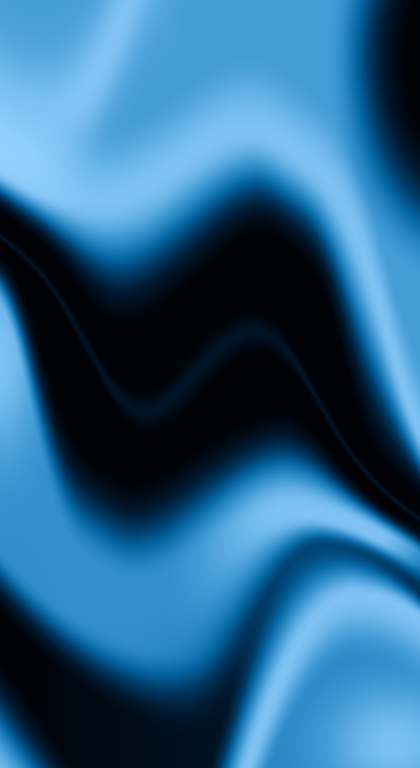
Reproduce this background procedurally as a WebGL 1 fragment shader.

```glsl
precision highp float;
// Soft blue silk folds around a dark S-shaped valley with a faint central thread.

#define RIDGE_TONE 0.96
#define BODY_TONE 0.73
#define UPPER_FADE 0.17
#define CREASE_GLOW 0.18
#define THREAD_TONE 0.15
#define THREAD_THIN 0.0035
#define THREAD_WIDE 0.022

uniform vec2 u_resolution;

const vec3 BLACK = vec3(0.0, 0.008, 0.025);
const vec3 NAVY = vec3(0.0, 0.10, 0.19);
const vec3 DEEP = vec3(0.0, 0.23, 0.40);
const vec3 OCEAN = vec3(0.02, 0.40, 0.64);
const vec3 AZURE = vec3(0.22, 0.58, 0.81);
const vec3 SKY = vec3(0.45, 0.73, 0.93);
const vec3 SHEEN = vec3(0.60, 0.83, 1.0);

float ramp(float a, float b, float t) {
  return clamp((t - a) / (b - a), 0.0, 1.0);
}

// Maps a brightness tone from 0 to 1 onto the blue palette.
vec3 silkColor(float tone) {
  vec3 color = mix(BLACK, NAVY, ramp(0.0, 0.2, tone));
  color = mix(color, DEEP, ramp(0.2, 0.38, tone));
  color = mix(color, OCEAN, ramp(0.38, 0.55, tone));
  color = mix(color, AZURE, ramp(0.55, 0.75, tone));
  color = mix(color, SKY, ramp(0.75, 0.92, tone));
  return mix(color, SHEEN, ramp(0.92, 1.05, tone));
}

float bell(float x, float center, float width) {
  float d = (x - center) / width;
  return exp(-d * d);
}

// Hump with a gentle flank for negative d and a steep shoulder for positive d.
float hump(float d, float gentle, float steep) {
  float q = d / (d < 0.0 ? gentle : steep);
  q *= q;
  return exp(d < 0.0 ? -q : -q * q);
}

float glow(vec2 p, vec2 center, vec2 radius) {
  vec2 d = (p - center) / radius;
  return exp(-dot(d, d));
}

// Parabolic arch with a separate curvature on each side of its peak.
float arch(float x, vec2 peak, float left, float right) {
  float d = x - peak.x;
  return peak.y - (d < 0.0 ? left : right) * d * d;
}

// Light cloth above the valley.
float upperFold(vec2 p) {
  float x = p.x;
  float shade = 0.722 - 0.372 * x + 0.205 * hump(x - 0.66, 0.2, 0.175)
    - 0.055 * bell(x, 0.27, 0.12);
  float ridge = 0.775 - 0.375 * x + 0.29 * hump(x - 0.66, 0.32, 0.282);
  float tone = RIDGE_TONE * smoothstep(shade, ridge, p.y);
  tone -= UPPER_FADE * smoothstep(0.0, 0.1, p.y - ridge);

  // Second crease at the upper left.
  float crease = 0.86 - 0.37 * x + 0.32 * bell(x, 0.4, 0.18);
  tone += CREASE_GLOW * bell(p.y, crease, 0.075) * (1.0 - smoothstep(0.28, 0.45, x));

  // Dark hollow at the upper right.
  float hollow = length((p - vec2(1.1, 0.925)) / vec2(0.225, 0.21));
  return tone * smoothstep(0.55, 1.45, hollow);
}

// Cloth below the valley, with an arched fold and a dark lower diagonal.
float lowerFold(vec2 p) {
  float x = p.x;
  float shade = 0.674 - 0.364 * x - 0.185 * hump(0.27 - x, 0.215, 0.18)
    + 0.05 * bell(x, 0.7, 0.12);
  float ridge = 0.62 - 0.341 * x - 0.28 * hump(0.26 - x, 0.32, 0.2);
  float light = max(smoothstep(0.38, 0.68, x),
    glow(p, vec2(0.0, 0.53), vec2(0.08, 0.12)));
  float tone = mix(BODY_TONE, RIDGE_TONE, light) * (1.0 - smoothstep(ridge, shade, p.y));

  // Trough beside the arch.
  float trough = arch(x, vec2(0.77, 0.29), 3.7, 1.1);
  float troughTone = mix(0.15, 0.42, smoothstep(0.0, 0.28, p.y));
  tone = mix(troughTone, tone, smoothstep(trough, ridge - 0.01, p.y));

  // Dark diagonal and the bright corner beneath it.
  float dark = 0.2 - 0.6 * x + 0.5 * x * x;
  tone = mix(0.25 * x, tone, smoothstep(dark, dark + 0.085 + 0.2 * x * x, p.y));
  float corner = p.y + 0.75 * x;
  tone = max(tone, 0.93 * (1.0 - smoothstep(-0.01, 0.15, corner)));

  // Lit arch and its inner glow.
  float lip = arch(x, vec2(0.85, 0.226), 3.3, 1.3);
  float inner = RIDGE_TONE - 0.28 * smoothstep(0.0, 0.09, lip - p.y)
    + 0.27 * glow(p, vec2(0.94, 0.03), vec2(0.17, 0.08));
  return mix(inner, tone, smoothstep(lip, trough, p.y));
}

// Faint line along the valley floor, widest in the middle.
float thread(vec2 p) {
  float path = 0.694 - 0.371 * p.x + 0.108 * bell(p.x, 0.645, 0.16)
    - 0.11 * bell(p.x, 0.312, 0.15);
  float width = mix(THREAD_THIN, THREAD_WIDE, bell(p.x, 0.47, 0.23));
  return THREAD_TONE * bell(p.y, path, width);
}

void main() {
  vec2 p = gl_FragCoord.xy / u_resolution;
  float tone = max(upperFold(p), lowerFold(p));
  tone = max(tone, thread(p));
  gl_FragColor = vec4(silkColor(tone), 1.0);
}
```
